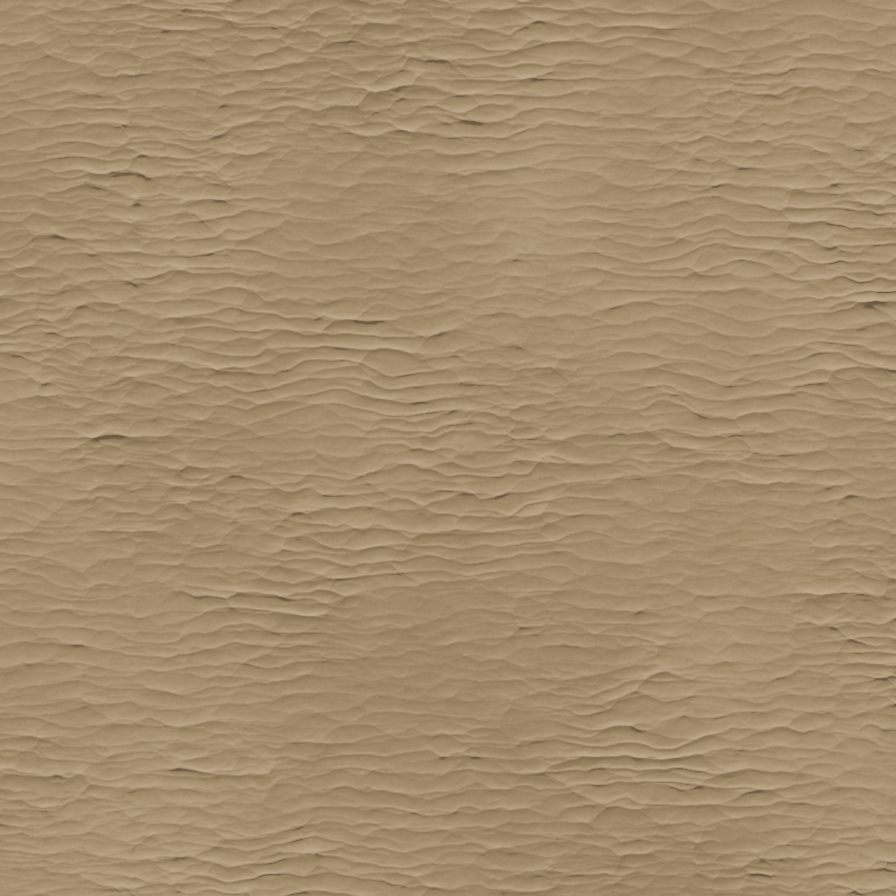
A Shadertoy shader for this texture:

```glsl
const vec3 SHADOW = vec3(0.535, 0.453, 0.325);
const vec3 SAND = vec3(0.641, 0.556, 0.424);
const vec3 CREST = vec3(0.735, 0.660, 0.540);

vec2 hash22(vec2 cell) {
    vec3 a = fract(cell.xyx * vec3(0.1031, 0.1030, 0.0973));
    a += dot(a, a.yzx + 33.33);
    return fract((a.xx + a.yz) * a.zy);
}

float noise(vec2 p) {
    vec2 cell = floor(p), f = fract(p);
    vec2 u = f * f * (3.0 - 2.0 * f);
    float low = mix(hash22(cell).x, hash22(cell + vec2(1, 0)).x, u.x);
    float high = mix(hash22(cell + vec2(0, 1)).x, hash22(cell + vec2(1, 1)).x, u.x);
    return mix(low, high, u.y);
}

float fbm(vec2 p) {
    float sum = 0.0, amplitude = 0.5;
    for (int i = 0; i < 4; i++) {
        sum += amplitude * noise(p);
        p = p * 2.03 + vec2(17.3, 9.1);
        amplitude *= 0.5;
    }
    return sum / 0.9375;
}

// Shallow scalloped hollows that meet in sharp ridges
float hollows(vec2 p, vec2 frequency, float seed) {
    vec2 q = p * frequency + seed;
    vec2 cell = floor(q);
    float nearest = 4.0;
    for (int y = -1; y <= 1; y++) {
        for (int x = -1; x <= 1; x++) {
            vec2 neighbour = cell + vec2(x, y);
            vec2 offset = neighbour + 0.1 + 0.8 * hash22(neighbour) - q;
            nearest = min(nearest, dot(offset, offset));
        }
    }
    return pow(nearest, 1.5) / frequency.y;
}

// Long wavering crests
float ripples(vec2 p, float frequency) {
    float phase = p.y * frequency + 2.4 * fbm(p * vec2(11.0, 17.0));
    float ridge = abs(fract(phase) - 0.5) * 2.0;
    return ridge * ridge * ridge / frequency;
}

float sandHeight(vec2 p) {
    vec2 bent = p;
    bent.y += 0.020 * fbm(p * vec2(19.0, 23.0) + 5.0);
    bent.x += 0.022 * noise(p * vec2(16.0, 30.0) + 40.0);
    float fineArea = smoothstep(0.35, 0.7, noise(p * 7.0 + 70.0));
    float broad = hollows(bent, vec2(19.0, 55.0), 3.0);
    float fine = hollows(bent, vec2(37.0, 86.0), 61.0);
    return 0.62 * broad + mix(0.16, 0.5, fineArea) * fine
         + mix(0.17, 0.07, fineArea) * ripples(p, 50.0);
}

// Relief lit from above, measured over a small span
float relief(vec2 p, vec2 span) {
    return (sandHeight(p - span) - sandHeight(p + span)) / (2.0 * length(span));
}

void mainImage(out vec4 fragColor, in vec2 fragCoord) {
    vec2 p = fragCoord / iResolution.y;

    // Ripple light, weaker on the smoother patches
    float strength = mix(0.55, 1.3, smoothstep(0.25, 0.7, fbm(p * vec2(6.0, 8.0) + 20.0)));
    float slope = relief(p, vec2(-0.0003, 0.0013)) * strength;

    // Scattered dark undercuts on the steepest shaded faces
    float undercut = smoothstep(0.55, 1.2, -slope)
                   * smoothstep(0.55, 0.8, noise(p * vec2(45.0, 70.0) + 11.0));

    // Broad damp patches and fine grain
    float patches = fbm(p * vec2(5.0, 4.0) + 90.0) - 0.5;
    float grain = noise(p * 380.0) - 0.5;
    float tone = 0.85 * slope + 0.75 * patches + 0.16 * grain;
    tone /= sqrt(1.0 + 0.55 * tone * tone);

    vec3 color = mix(SAND, CREST, max(tone, 0.0));
    color = mix(color, SHADOW, max(-tone, 0.0));
    color *= 1.0 - 0.22 * undercut;
    fragColor = vec4(color, 1.0);
}
```
